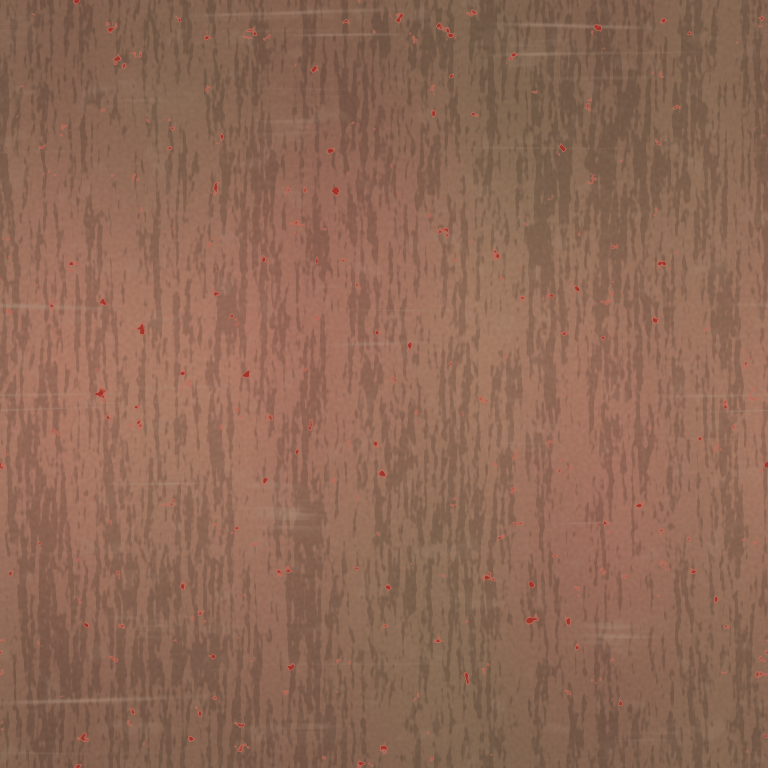
This texture is drawn by a Shadertoy shader. Its source:

```glsl
// Worn reddish-brown surface with vertical grain, pale horizontal scratches and red chips.
#define BASE_COLOR vec3(0.550, 0.406, 0.337)
#define PINK_TINT vec3(1.05, 0.975, 0.99)
#define OLIVE_TINT vec3(0.955, 1.02, 0.97)
#define SCRATCH_COLOR vec3(0.68, 0.57, 0.49)
#define RIM_COLOR vec3(0.76, 0.42, 0.35)
#define CHIP_COLOR vec3(0.62, 0.17, 0.14)
#define GRAIN_DEPTH 0.15
#define SHADE_DEPTH 0.10
#define CHIP_CELLS 24.0
#define CHIP_CHANCE 0.5
#define SCRATCHES 26
#define SCUFFS 14

const float TAU = 6.2831853;

// Integer hash giving three values in 0..1
vec3 hash3(vec2 cell, float seed) {
    uvec3 v = uvec3(ivec3(cell, seed)) * 1664525u + 1013904223u;
    v.x += v.y * v.z; v.y += v.z * v.x; v.z += v.x * v.y;
    v ^= v >> 16u;
    v.x += v.y * v.z; v.y += v.z * v.x; v.z += v.x * v.y;
    return vec3(v >> 8u) / 16777216.0;
}

float cornerSlope(vec2 cell, vec2 offset, vec2 repeats, float seed) {
    float angle = TAU * hash3(mod(cell, repeats), seed).x;
    return dot(vec2(cos(angle), sin(angle)), offset);
}

// Gradient noise that wraps over the canvas, roughly -0.7..0.7
float noise(vec2 uv, vec2 repeats, float seed) {
    vec2 p = uv * repeats, i = floor(p), f = p - i;
    vec2 w = f * f * f * (f * (f * 6.0 - 15.0) + 10.0);
    vec2 e = vec2(1.0, 0.0);
    float low = mix(cornerSlope(i, f, repeats, seed),
                    cornerSlope(i + e, f - e, repeats, seed), w.x);
    float high = mix(cornerSlope(i + e.yx, f - e.yx, repeats, seed),
                     cornerSlope(i + 1.0, f - 1.0, repeats, seed), w.x);
    return mix(low, high, w.y);
}

// Shortest offset between two points on the wrapped canvas
vec2 wrapOffset(vec2 a, vec2 b) {
    return fract(a - b + 0.5) - 0.5;
}

// Dark ragged streaks, 0..1
float grain(vec2 uv) {
    float n = noise(uv, vec2(115, 11), 1.0) + 0.65 * noise(uv, vec2(190, 44), 2.0)
            + 0.4 * noise(uv, vec2(230, 110), 3.0) + 0.7 * noise(uv, vec2(26, 2), 4.0);
    return smoothstep(-0.08, 0.3, n);
}

// Thin, slightly tilted scratches with tapered ends
float scratches(vec2 uv) {
    float total = 0.0;
    for (int k = 0; k < SCRATCHES; k++) {
        vec3 place = hash3(vec2(k, 3), 11.0), shape = hash3(vec2(k, 7), 12.0);
        vec2 d = wrapOffset(uv, place.xy);
        float reach = mix(0.04, 0.22, place.z);
        float taper = 1.0 - smoothstep(0.0, reach, abs(d.x));
        float width = mix(0.0011, 0.0030, shape.x * shape.x);
        float y = (d.y + (shape.y - 0.5) * 0.07 * d.x) / width;
        total += taper * exp(-y * y) * mix(0.12, 0.75, shape.z * shape.z);
    }
    return total * (0.8 + 0.8 * noise(uv, vec2(14, 90), 13.0));
}

// Soft patches filled with fine horizontal brushing
float scuffs(vec2 uv) {
    float cover = 0.0;
    for (int k = 0; k < SCUFFS; k++) {
        vec3 place = hash3(vec2(k, 5), 21.0);
        vec2 d = wrapOffset(uv, place.xy) / vec2(0.045, 0.020);
        cover += exp(-dot(d, d)) * mix(0.25, 1.0, place.z);
    }
    float brush = noise(uv, vec2(7, 120), 22.0) + 0.5 * noise(uv, vec2(16, 210), 23.0);
    return cover * (0.13 + 0.35 * smoothstep(0.0, 0.5, brush));
}

// Strength of the scattered chips, ragged by noise
float chips(vec2 uv) {
    vec2 cell = floor(uv * CHIP_CELLS);
    float mask = 0.0;
    for (int y = -1; y <= 1; y++)
    for (int x = -1; x <= 1; x++) {
        vec2 id = cell + vec2(x, y);
        vec2 wrapped = mod(id, CHIP_CELLS);
        vec3 h = hash3(wrapped, 31.0), s = hash3(wrapped, 32.0);
        vec2 d = (uv - (id + h.xy) / CHIP_CELLS) / mix(0.007, 0.015, s.y);
        mask = max(mask, step(h.z, CHIP_CHANCE) * mix(0.6, 1.0, s.x) * exp(-dot(d, d)));
    }
    float ragged = noise(uv, vec2(95), 33.0) + 0.6 * noise(uv, vec2(190), 34.0);
    return mask * (0.5 + ragged);
}

void mainImage(out vec4 fragColor, in vec2 fragCoord) {
    vec2 uv = fragCoord / iResolution.xy;

    // Broad light and tint
    float glow = -cos(TAU * uv.y);
    float blotch = noise(uv, vec2(3, 2), 41.0) + 0.5 * noise(uv, vec2(8, 3), 42.0);
    float shade = 1.0 + SHADE_DEPTH * (glow + 0.9 * blotch);
    float tint = 0.5 + 0.2 * glow + 0.9 * noise(uv, vec2(4, 2), 43.0);
    vec3 color = BASE_COLOR * shade * mix(OLIVE_TINT, PINK_TINT, clamp(tint, 0.0, 1.0));

    // Grain, fine dust and faint smudges
    color *= 1.0 + GRAIN_DEPTH * (0.4 - grain(uv)) + 0.06 * noise(uv, vec2(170), 44.0);
    float smudge = noise(uv, vec2(22, 30), 45.0) + 0.5 * noise(uv, vec2(50, 64), 46.0);
    color = mix(color, SCRATCH_COLOR, 0.14 * smoothstep(0.2, 0.6, smudge));

    // Wear marks
    color = mix(color, SCRATCH_COLOR, clamp(scratches(uv) + scuffs(uv), 0.0, 0.7));
    float chip = chips(uv);
    color = mix(color, RIM_COLOR, 0.7 * smoothstep(0.40, 0.54, chip));
    color = mix(color, CHIP_COLOR, 0.85 * smoothstep(0.58, 0.76, chip));

    fragColor = vec4(color, 1.0);
}
```
